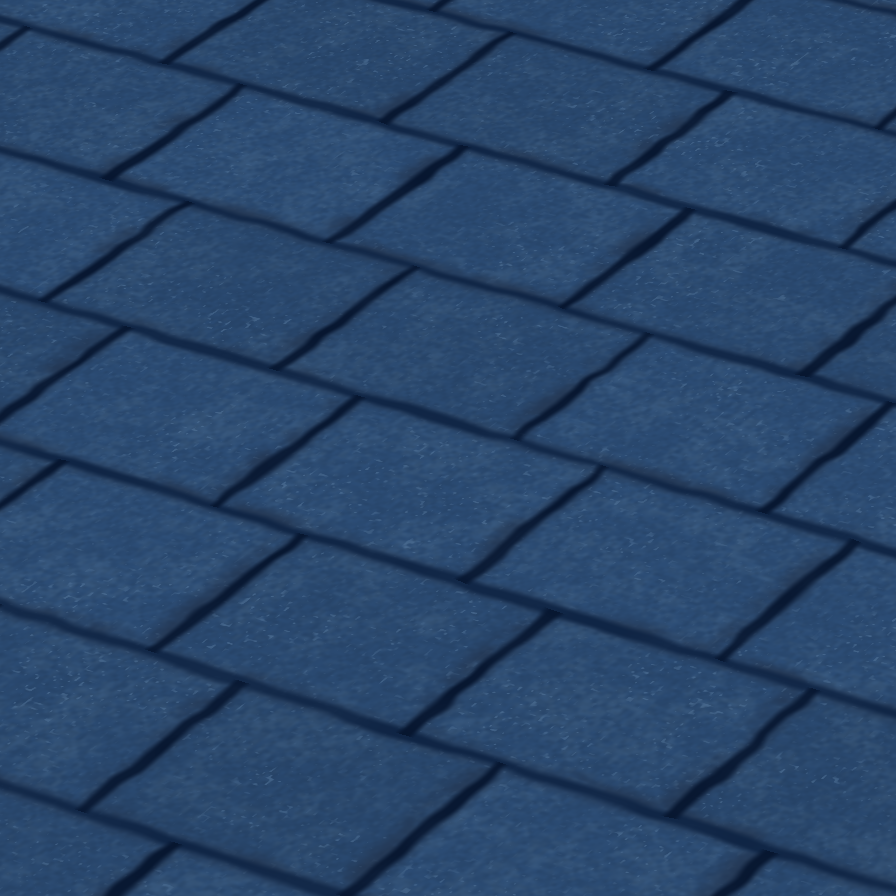
This texture is drawn by a Shadertoy shader. Its source:

```glsl
// Blue paving stones in a staggered bond, seen obliquely.
// Each canvas point is unprojected onto the ground plane, cut into shifted rows
// of stones, then shaded with soft joints, worn edges and pale mineral specks.

const vec3 STONE = vec3(0.160, 0.280, 0.430);
const vec3 PALE  = vec3(0.205, 0.325, 0.465);
const vec3 WORN  = vec3(0.135, 0.205, 0.310);
const vec3 SPECK = vec3(0.330, 0.465, 0.610);
const vec3 SEAM  = vec3(0.060, 0.145, 0.270);  // along the rows
const vec3 CRACK = vec3(0.025, 0.085, 0.185);  // between stones of a row

const float STAGGER = 0.37;                    // shift of each row, in stones
const vec2 STONE_SIZE = vec2(0.2176, 0.159);   // distance between opposite edges

float hash(vec2 p) {
    vec3 q = fract(vec3(p.xyx) * 0.1031);
    q += dot(q, q.yzx + 33.33);
    return fract((q.x + q.y) * q.z);
}

float noise(vec2 p) {
    vec2 i = floor(p), f = fract(p);
    f = f * f * (3.0 - 2.0 * f);
    return mix(mix(hash(i), hash(i + vec2(1, 0)), f.x),
               mix(hash(i + vec2(0, 1)), hash(i + vec2(1, 1)), f.x), f.y);
}

float fbm(vec2 p) {
    float sum = 0.0, gain = 0.5;
    for (int i = 0; i < 4; i++) {
        sum += gain * noise(p);
        p = p * 2.03 + 17.3;
        gain *= 0.5;
    }
    return sum / 0.9375;
}

// Inverse perspective: canvas point (y down) to ground, one unit per stone.
vec2 toGround(vec2 p) {
    const vec2 origin = vec2(0.306, 0.4128);
    const vec2 along  = vec2(0.2624, 0.0772);
    const vec2 across = vec2(-0.1615, 0.1185);
    const vec2 tilt   = vec2(-0.0175, -0.028);
    vec2 d = p - origin;
    return inverse(mat2(along - tilt.x * d, across - tilt.y * d)) * d;
}

// Coverage of a joint with a soft border, by distance from its centre line.
float joint(float dist, float halfWidth, float blur) {
    return 1.0 - smoothstep(halfWidth - blur, halfWidth + blur, dist);
}

// Stone surface: mottling, tone per stone and clustered specks.
vec3 stoneColor(vec2 ground, vec2 id) {
    vec2 grain = ground * vec2(62.0, 46.0) + 300.0;
    float mottle = fbm(ground * vec2(7.0, 5.5) + 40.0);
    float fine = noise(grain * 0.8 + 90.0);
    vec3 color = mix(STONE, PALE, smoothstep(0.35, 0.85, 0.6 * mottle + 0.4 * fine));
    color *= 0.97 + 0.06 * hash(id + 70.0);
    color *= 0.95 + 0.10 * noise(grain);
    float cluster = smoothstep(0.35, 0.7, fbm(ground * 4.0 + 80.0));
    float speck = smoothstep(0.78, 0.98, noise(grain * 1.1 + 11.0));
    return mix(color, SPECK, 0.55 * speck * (0.25 + 0.75 * cluster));
}

void mainImage(out vec4 fragColor, in vec2 fragCoord) {
    vec2 uv = fragCoord / iResolution.xy;
    vec2 ground = toGround(vec2(uv.x, 1.0 - uv.y));

    // Slightly uneven edges
    vec2 wobble = vec2(noise(ground * 9.0 + 50.0), noise(ground * 9.0 + 120.0)) - 0.5;
    vec2 bent = ground + 0.022 * wobble;

    // Staggered rows
    float row = floor(bent.y);
    vec2 cell = vec2(bent.x - STAGGER * (row + 1.0), bent.y);
    vec2 id = floor(cell) + 100.0;
    vec2 local = fract(cell);
    vec2 edge = min(local, 1.0 - local) * STONE_SIZE;

    vec3 color = stoneColor(ground, id);

    // Worn, greyish rims, broader on the near sides
    vec2 nearSide = (1.0 - local) * STONE_SIZE;
    float wearNoise = smoothstep(0.3, 0.75, fbm(ground * 5.0 + 20.0));
    float nearWear = 1.0 - smoothstep(0.006, 0.028, min(nearSide.x, nearSide.y * 1.4));
    float rim = 1.0 - smoothstep(0.004, 0.014, min(edge.x, edge.y));
    color = mix(color, WORN, max(0.8 * nearWear * wearNoise, 0.45 * rim));

    // Joints, varying in width and depth
    float blur = max(0.0035, 1.0 / iResolution.y);
    float width = 0.0048 + 0.0025 * (noise(ground * 3.0 + 60.0) - 0.5);
    float depth = 0.82 + 0.18 * noise(ground * 6.0 + 30.0);
    color = mix(color, SEAM, depth * joint(edge.y, width, blur));
    color = mix(color, CRACK, depth * joint(edge.x, width, blur));

    fragColor = vec4(color, 1.0);
}
```
